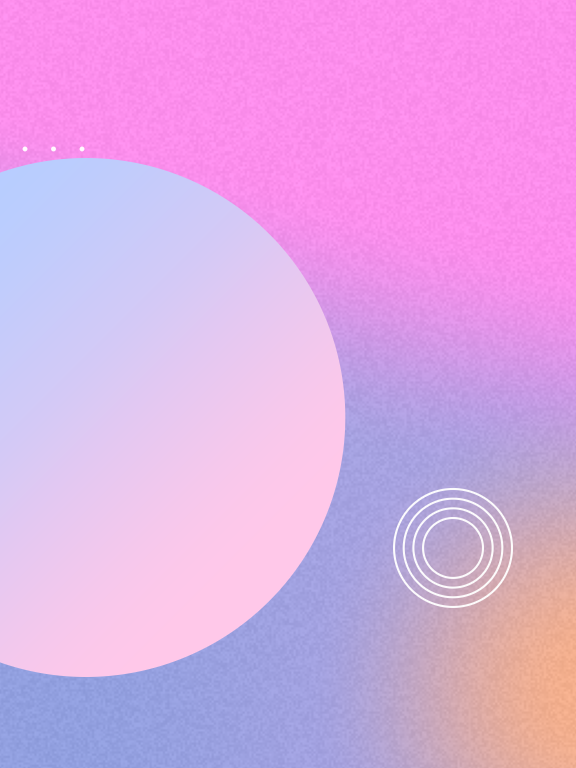
Reproduce this background procedurally as a Shadertoy shader.

```glsl
// Soft pastel backdrop: pink falls diagonally into periwinkle, with an orange
// corner glow and fine grain. A gradient disc, concentric rings and a row of
// dots are distance functions, measured in canvas widths from the lower left.

#define DISC_CENTER vec2(0.149, 0.6085)
#define DISC_RADIUS 0.4505
#define RING_CENTER vec2(0.7865, 0.382)
#define RING_INNER 0.052
#define RING_STEP 0.0168
#define RING_HALF_WIDTH 0.0018
#define DOT_START vec2(0.0434, 1.0747)
#define DOT_STEP 0.0495
#define DOT_RADIUS 0.0042
#define GLOW_CENTER vec2(1.08, 0.13)
#define GRAIN_SCALE 260.0
#define GRAIN_AMOUNT 0.055

const vec3 PINK       = vec3(0.988, 0.555, 0.925);
const vec3 PERIWINKLE = vec3(0.570, 0.625, 0.875);
const vec3 MAUVE_BLUE = vec3(0.655, 0.635, 0.880);
const vec3 ORANGE     = vec3(0.955, 0.685, 0.550);
const vec3 DISC_BLUE  = vec3(0.715, 0.805, 1.000);
const vec3 DISC_LILAC = vec3(0.860, 0.785, 0.955);
const vec3 DISC_ROSE  = vec3(1.000, 0.785, 0.915);

float hash(vec2 p) {
    vec3 q = fract(vec3(p.xyx) * 0.1031);
    q += dot(q, q.yzx + 33.33);
    return fract((q.x + q.y) * q.z);
}

float valueNoise(vec2 p) {
    vec2 cell = floor(p), f = fract(p);
    f = f * f * (3.0 - 2.0 * f);
    float low  = mix(hash(cell), hash(cell + vec2(1, 0)), f.x);
    float high = mix(hash(cell + vec2(0, 1)), hash(cell + vec2(1, 1)), f.x);
    return mix(low, high, f.y);
}

// Coverage of a shape from its signed distance, softened over one pixel
float coverage(float distance) {
    return clamp(0.5 - distance * iResolution.x, 0.0, 1.0);
}

vec3 backdrop(vec2 p) {
    // Lower blue, slightly warmer towards the right
    vec3 color = mix(PERIWINKLE, MAUVE_BLUE, smoothstep(0.1, 0.75, p.x));

    // Diagonal rise into pink
    float horizon = 0.93 - 0.26 * p.x;
    color = mix(color, PINK, smoothstep(-0.23, 0.22, p.y - horizon));

    // Orange glow in the lower right corner
    float glow = 1.0 - smoothstep(0.08, 0.55, length(p - GLOW_CENTER));
    color = mix(color, ORANGE, glow);

    float grain = valueNoise(p * GRAIN_SCALE) - 0.5;
    return color + grain * GRAIN_AMOUNT;
}

vec3 discColor(vec2 p) {
    vec2 offset = (p - DISC_CENTER) / DISC_RADIUS;
    float slope = dot(offset, vec2(0.7, -0.7));
    vec3 color = mix(DISC_BLUE, DISC_LILAC, smoothstep(-1.0, 0.25, slope));
    return mix(color, DISC_ROSE, smoothstep(-0.2, 0.85, slope));
}

float ringMask(vec2 p) {
    float radius = length(p - RING_CENTER);
    float index = clamp(round((radius - RING_INNER) / RING_STEP), 0.0, 3.0);
    float nearest = RING_INNER + index * RING_STEP;
    return coverage(abs(radius - nearest) - RING_HALF_WIDTH);
}

float dotMask(vec2 p) {
    vec2 offset = p - DOT_START;
    offset.x -= DOT_STEP * clamp(round(offset.x / DOT_STEP), 0.0, 2.0);
    return coverage(length(offset) - DOT_RADIUS);
}

void mainImage(out vec4 fragColor, in vec2 fragCoord) {
    vec2 p = fragCoord / iResolution.x;
    vec3 color = backdrop(p);

    // Large disc, then the white line work
    float disc = coverage(length(p - DISC_CENTER) - DISC_RADIUS);
    color = mix(color, discColor(p), disc);
    color = mix(color, vec3(1.0), 0.95 * max(ringMask(p), dotMask(p)));

    fragColor = vec4(clamp(color, 0.0, 1.0), 1.0);
}
```
